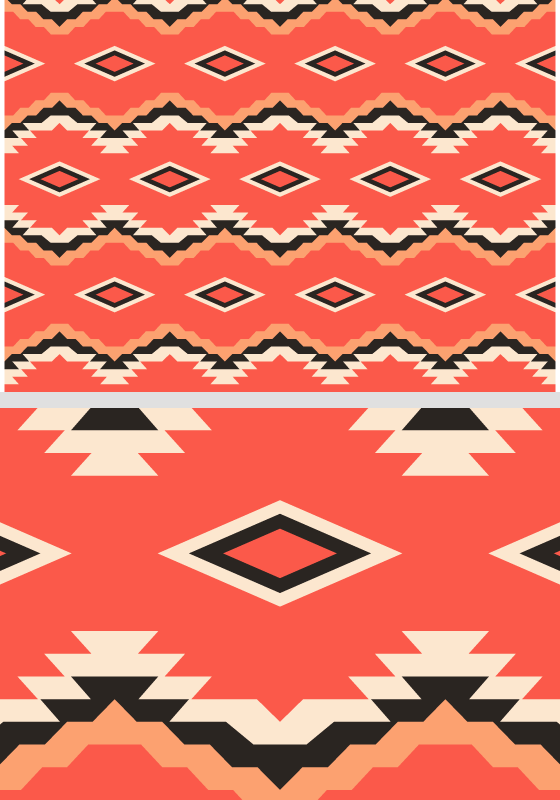
Top: the whole. Bottom: its middle third, enlarged.
Write a Shadertoy shader that draws this pattern.

```glsl
// Woven blanket: mirrored stepped zigzag bands with staggered nested diamonds.

const vec3 RED    = vec3(0.985, 0.350, 0.290);
const vec3 CREAM  = vec3(0.990, 0.905, 0.810);
const vec3 ORANGE = vec3(0.990, 0.630, 0.440);
const vec3 BLACK  = vec3(0.165, 0.145, 0.130);
const vec3 PAPER  = vec3(1.0);

// Lengths are in widths of one repeat.
const float COLUMNS     = 5.0;
const float SIDE_MARGIN = 0.04;
const float HALF_PERIOD = 1.048;   // vertical distance between diamond rows
const float ROW_OFFSET  = 0.153;   // centre diamond row above canvas centre
const float BAND_START  = 0.235;
const float STEP_HEIGHT = 0.0686;

// Half width of a staircase at height q, counted in steps.
// Each step starts wider by "grow"; "lean" slants its end.
// The last step runs between the two widths in "cap".
float stairWidth(float q, float first, float grow, float lean, float steps, vec2 cap) {
    if (q < 0.0) return -1.0;
    if (q >= steps) return 1.0;
    float row = floor(q);
    float f = q - row;
    return row > steps - 1.5 ? mix(cap.x, cap.y, f) : first + grow * row + lean * f;
}

vec3 paintBand(vec3 color, float valley, float q) {
    float cream  = stairWidth(q,       0.132, 0.081, -0.062, 4.0, vec2(0.430, 0.500));
    float black  = stairWidth(q - 2.0, 0.132, 0.093, -0.060, 3.0, vec2(0.337, 0.420));
    float orange = stairWidth(q - 3.0, 0.000, 0.144,  0.067, 4.0, vec2(0.432, 0.500));
    float red    = stairWidth(q - 5.0, 0.080, 0.139,  0.064, 3.0, vec2(0.358, 0.422));
    if (valley < cream)  color = CREAM;
    if (valley < black)  color = BLACK;
    if (valley < orange) color = ORANGE;
    if (valley < red)    color = RED;
    return color;
}

vec3 paintDiamond(vec3 color, vec2 p, vec2 halfSize) {
    vec2 a = abs(p) / halfSize;
    float d = a.x + a.y;
    if (d < 1.0)   color = CREAM;
    if (d < 0.745) color = BLACK;
    if (d < 0.465) color = RED;
    return color;
}

vec3 blanket(vec2 p) {
    if (abs(p.x) > 0.5 * COLUMNS) return PAPER;

    // Fold into one mirrored half repeat.
    float peak = abs(fract(p.x + 0.5) - 0.5);
    float valley = 0.5 - peak;
    float y = abs(mod(p.y - ROW_OFFSET + HALF_PERIOD, 2.0 * HALF_PERIOD) - HALF_PERIOD);

    vec3 color = paintBand(RED, valley, (y - BAND_START) / STEP_HEIGHT);
    vec2 diamondSize = vec2(0.370, 0.161);
    color = paintDiamond(color, vec2(peak, y), diamondSize);
    return paintDiamond(color, vec2(valley, HALF_PERIOD - y), diamondSize);
}

void mainImage(out vec4 fragColor, in vec2 fragCoord) {
    const int GRID = 4;
    float scale = (COLUMNS + 2.0 * SIDE_MARGIN) / iResolution.x;
    vec3 sum = vec3(0.0);

    // Average a grid of samples to smooth every edge.
    for (int j = 0; j < GRID; j++) {
        for (int i = 0; i < GRID; i++) {
            vec2 jitter = (vec2(i, j) + 0.5) / float(GRID) - 0.5;
            sum += blanket((fragCoord + jitter - 0.5 * iResolution.xy) * scale);
        }
    }
    fragColor = vec4(sum / float(GRID * GRID), 1.0);
}
```
